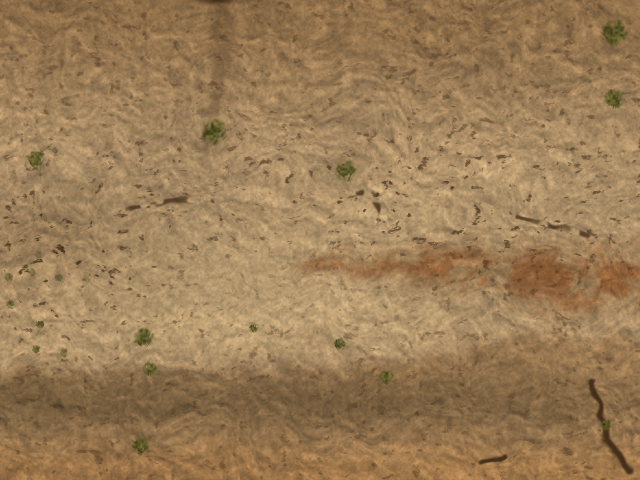
A Shadertoy shader for this texture:

```glsl
// A weathered earth bank: sandy slope, rust seam, damp layer and ochre foot.
// Strata bent by fractal noise are lit as relief, then covered with pits,
// eroded ledges, cracks and small tufts of grass.

#define SAND vec3(0.665, 0.55, 0.40)
#define CREST vec3(0.555, 0.43, 0.285)
#define PALE vec3(0.735, 0.62, 0.45)
#define BROWN vec3(0.59, 0.46, 0.31)
#define DAMP vec3(0.475, 0.375, 0.25)
#define FOOT vec3(0.625, 0.465, 0.29)
#define RUST vec3(0.545, 0.345, 0.19)
#define SHADOW vec3(0.235, 0.155, 0.08)
#define LEAF vec3(0.30, 0.30, 0.12)
#define RELIEF 0.55
#define GRAIN 0.12
#define WARP 0.05

float hash(vec2 p) {
  vec3 q = fract(p.xyx * vec3(0.1031, 0.1030, 0.0973));
  q += dot(q, q.yzx + 33.33);
  return fract((q.x + q.y) * q.z);
}

float noise(vec2 p) {
  vec2 i = floor(p), f = fract(p);
  f = f * f * (3.0 - 2.0 * f);
  return mix(mix(hash(i), hash(i + vec2(1, 0)), f.x),
             mix(hash(i + vec2(0, 1)), hash(i + vec2(1, 1)), f.x), f.y);
}

float fbm(vec2 p) {
  float sum = 0.0, amp = 0.533;
  for (int i = 0; i < 4; i++) {
    sum += amp * noise(p);
    p = mat2(1.6, 1.2, -1.2, 1.6) * p + 7.3;
    amp *= 0.5;
  }
  return sum;
}

// Soft elliptical patch
float blob(vec2 p, vec2 centre, vec2 radius) {
  vec2 q = (p - centre) / radius;
  return exp(-dot(q, q));
}

// Smooth-edged line from a to b
float crack(vec2 p, vec2 a, vec2 b, float width) {
  vec2 ab = b - a, ap = p - a;
  float t = clamp(dot(ap, ab) / dot(ab, ab), 0.0, 1.0);
  return 1.0 - smoothstep(0.2 * width, width, length(ap - ab * t));
}

// Fan of blades growing up from below the centre
float tuft(vec2 p, vec2 centre, float radius) {
  vec2 q = (p - centre) / radius, fan = q + vec2(0, 1);
  float blades = noise(vec2(atan(fan.x, fan.y + 0.3) * 9.0, length(fan) * 2.0) + centre * 91.0);
  float clumps = noise(q * 3.0 + centre * 57.0);
  return smoothstep(0.25, 0.7, exp(-dot(q, q) * 0.9) * (0.35 + 0.6 * blades + 0.5 * clumps));
}

vec3 strata(vec2 p, float ragged) {
  float right = smoothstep(0.62, 1.15, p.x);
  vec3 col = mix(SAND, CREST, smoothstep(0.62, 1.02, p.y));
  float pale = 0.9 * blob(p, vec2(0.49, 0.42), vec2(0.28, 0.12))
    + 0.6 * blob(p, vec2(0.70, 0.34), vec2(0.40, 0.06))
    + 0.6 * blob(p, vec2(0.75, 0.56), vec2(0.09, 0.05))
    + 0.5 * blob(p, vec2(1.05, 0.57), vec2(0.35, 0.10))
    + 0.4 * blob(p, vec2(0.25, 0.29), vec2(0.28, 0.05));
  col = mix(col, PALE, min(pale, 1.0));
  col = mix(col, DAMP, 0.35 * blob(p, vec2(0.08, 0.5), vec2(0.2, 0.1)));
  col = mix(col, CREST, 0.5 * blob(p, vec2(0.85, 0.94), vec2(0.32, 0.05)));

  // Rust seam widens and dips to the right
  float seam = 0.45 - 0.035 * smoothstep(0.8, 1.2, p.x);
  float rust = blob(p.yy, vec2(seam), vec2(mix(0.025, 0.078, right)));
  rust *= smoothstep(0.58, 0.68, p.x);
  col = mix(col, BROWN, 0.7 * rust);
  col = mix(col, RUST, 0.85 * rust * smoothstep(0.32, 0.62, ragged));

  // Lower bench, damp band and foot
  float edge = 0.2 + 0.08 * right + 0.05 * ragged;
  col = mix(col, BROWN, 1.0 - smoothstep(edge - 0.025, edge + 0.02, p.y));
  col = mix(col, DAMP, blob(p.yy, vec2(0.165), vec2(0.082)) * (1.0 - 0.4 * right));
  return mix(col, FOOT, 1.0 - smoothstep(0.01, 0.11, p.y));
}

void mainImage(out vec4 fragColor, in vec2 fragCoord) {
  vec2 p = fragCoord / iResolution.y;
  vec2 bend = vec2(fbm(p * 9.0), fbm(p * 9.0 + 31.0)) - 0.5;
  vec2 jag = vec2(noise(p * 45.0), noise(p * 45.0 + 19.0)) - 0.5;
  vec3 col = strata(p + WARP * bend + 0.01 * jag, fbm(p * vec2(22, 30)));

  // Relief lit from above, grain, stains and vertical streaks
  vec2 g = p * vec2(34, 42) + 4.0 * bend;
  float calm = 1.0 - 0.55 * blob(p, vec2(0.52, 0.42), vec2(0.25, 0.1));
  col *= 1.0 + RELIEF * calm * (fbm(g) - fbm(g + vec2(0.12, 0.35)));
  col *= 1.0 + GRAIN * (noise(p * 260.0) + noise(p * 130.0) - 1.0);
  col *= 0.93 + 0.14 * fbm(p * 7.0 + 5.0);
  float streak = noise((p + WARP * bend) * vec2(75, 14)) - 0.5;
  col *= 1.0 + 0.1 * streak * smoothstep(0.1, 0.4, abs(p.y - 0.45));

  // Scattered pits, denser in the rough middle slope
  float rough = 0.35 + 0.5 * blob(p, vec2(0.15, 0.46), vec2(0.28, 0.16))
    + 0.4 * blob(p, vec2(0.9, 0.58), vec2(0.5, 0.13));
  float pits = smoothstep(0.64, 0.82, fbm(p * vec2(62, 85) + 3.0 * bend));
  col = mix(col, SHADOW, pits * rough * calm);

  // Eroded ledges and the faint gully at the top
  vec2 c = p + 0.022 * bend + 0.012 * jag;
  float ledge = max(max(crack(c, vec2(0.27, 0.565), vec2(0.4, 0.58), 0.01),
    crack(c, vec2(0.64, 0.585), vec2(0.77, 0.6), 0.009)),
    max(crack(c, vec2(0.77, 0.6), vec2(0.805, 0.535), 0.011),
    crack(c, vec2(1.08, 0.555), vec2(1.28, 0.49), 0.01)));
  col = mix(col, SHADOW, 0.75 * ledge * smoothstep(0.3, 0.65, noise(p * 60.0)));
  float gully = max(crack(c, vec2(0.46, 1), vec2(0.465, 0.88), 0.035),
    crack(c, vec2(0.465, 0.88), vec2(0.435, 0.7), 0.02));
  col = mix(col, SHADOW, 0.2 * gully + 0.7 * blob(p, vec2(0.45, 1), vec2(0.05, 0.008)));

  // Deep gash and undercut near the foot
  float gash = max(max(crack(c, vec2(1.235, 0.21), vec2(1.26, 0.08), 0.011),
    crack(c, vec2(1.26, 0.08), vec2(1.31, 0.02), 0.014)),
    crack(c, vec2(1, 0.042), vec2(1.05, 0.052), 0.009));
  col = mix(col, SHADOW, 0.9 * gash);

  // Main tufts: centre and radius
  vec3 tufts[12] = vec3[12](vec3(0.445, 0.726, 0.027), vec3(0.075, 0.668, 0.02),
    vec3(0.721, 0.645, 0.022), vec3(1.28, 0.931, 0.026), vec3(1.28, 0.793, 0.021),
    vec3(0.3, 0.297, 0.021), vec3(0.312, 0.231, 0.015), vec3(0.707, 0.283, 0.013),
    vec3(0.804, 0.215, 0.015), vec3(0.528, 0.316, 0.009), vec3(0.291, 0.071, 0.019),
    vec3(1.262, 0.115, 0.012));
  float green = 0.0;
  for (int i = 0; i < 12; i++) green = max(green, tuft(p, tufts[i].xy, tufts[i].z));

  // Seedlings strewn on the lower left
  vec2 cell = floor(p * 20.0);
  vec2 spot = (cell + 0.3 + 0.4 * vec2(hash(cell), hash(cell + 50.0))) / 20.0;
  float sown = step(0.55, hash(cell + 90.0)) * blob(spot, vec2(0.05, 0.33), vec2(0.16));
  green = max(green, sown * tuft(p, spot, 0.009));
  col = mix(col, LEAF * (0.65 + 0.8 * noise(p * 190.0)), 0.85 * green);

  fragColor = vec4(clamp(col, 0.0, 1.0), 1.0);
}
```
